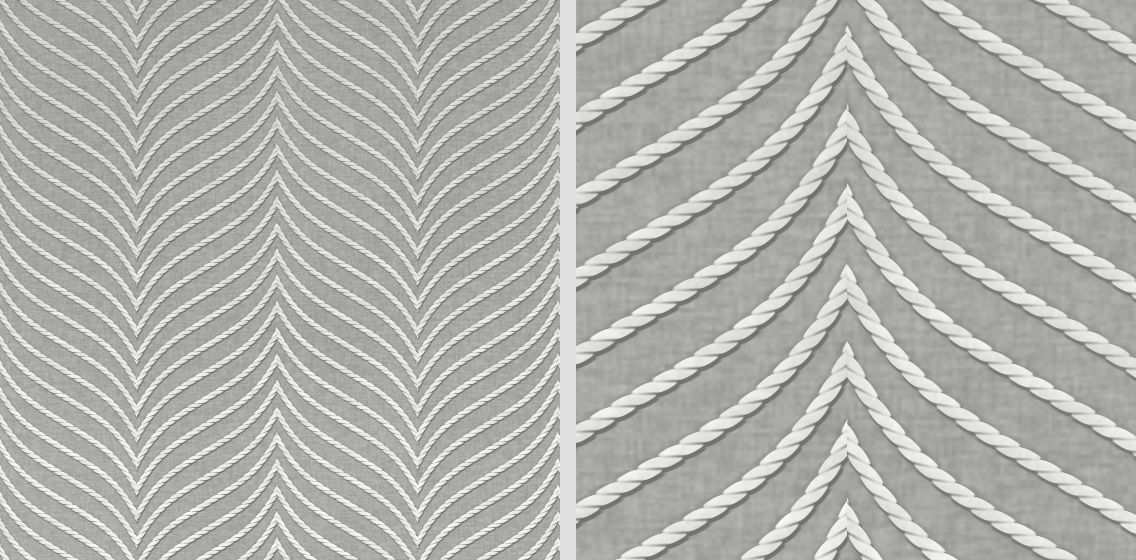
Left: the whole. Right: its middle third, enlarged.
Write a WebGL 1 fragment shader that draws this pattern.

```glsl
precision highp float;

uniform vec2 u_resolution;

// Layout, in canvas widths
const float PERIOD = 0.5013;       // peak to peak
const float PEAK_X = 0.4948;
const float SPACING = 0.046875;    // between stacked cords
const float BASE_Y = 0.0078;
const float LINEAR_RISE = 0.0755;  // straight part of the sweep
const float BEND_RISE = 0.0417;    // extra rise towards the tips

// Cord
const float HALF_WIDTH = 0.0047;
const float LINK_LENGTH = 0.0145;
const float TWIST = 0.55;
const vec2 SHADOW_SHIFT = vec2(0.0010, -0.0023);

// Colours
const vec3 CLOTH = vec3(0.655, 0.657, 0.642);
const vec3 SHADOW = vec3(0.42, 0.42, 0.41);
const vec3 CORD_TOP = vec3(0.84, 0.84, 0.83);
const vec3 CORD_BOTTOM = vec3(0.93, 0.93, 0.92);
const float WEAVE_CONTRAST = 0.15;

struct Cord {
  float dist;    // signed distance to the scalloped edge
  float across;  // -1 lower edge, 1 upper edge
  float lobe;    // 0 mid link, 1 at the seam
  float tone;    // random value per link
  float rising;  // 1 where the cord climbs to the right
};

float hash(vec2 p) {
  vec3 q = fract(vec3(p.xyx) * 0.1031);
  q += dot(q, q.yzx + 33.33);
  return fract((q.x + q.y) * q.z);
}

float noise(vec2 p) {
  vec2 i = floor(p);
  vec2 f = fract(p);
  f = f * f * (3.0 - 2.0 * f);
  return mix(mix(hash(i), hash(i + vec2(1.0, 0.0)), f.x),
             mix(hash(i + vec2(0.0, 1.0)), hash(i + vec2(1.0, 1.0)), f.x), f.y);
}

Cord cordAt(vec2 p) {
  // Mirror around each peak: t runs from -1 in the valley to 1 at the peak
  float column = (p.x - PEAK_X) / PERIOD + 0.5;
  float fold = fract(column) - 0.5;
  float t = 1.0 - 4.0 * abs(fold);
  float cube = abs(t * t * t);
  float quarter = PERIOD * 0.25;

  // Sweep of the cord and its local steepness
  float rise = t * (LINEAR_RISE + BEND_RISE * cube);
  float slope = (LINEAR_RISE + 4.0 * BEND_RISE * cube) / quarter;
  float stretch = sqrt(1.0 + slope * slope);

  float row = (p.y - BASE_Y - rise) / SPACING;
  float rowId = floor(row + 0.5);
  float offsetY = (row - rowId) * SPACING;

  // Coordinates along and across the cord, with approximate arc length
  float along = quarter * t * (1.17 + 0.25 * cube) + offsetY * slope / stretch;
  float across = offsetY / (stretch * HALF_WIDTH);
  float side = step(fold, 0.0);
  vec2 cordId = vec2(floor(column) * 2.0 + side, rowId) + 40.0;
  float link = along / LINK_LENGTH + TWIST * across + hash(cordId);

  Cord c;
  c.lobe = abs(2.0 * fract(link) - 1.0);
  c.across = across;
  c.dist = HALF_WIDTH * (abs(across) - 1.08 + 0.34 * c.lobe * c.lobe * c.lobe);
  c.tone = hash(cordId * 7.0 + floor(link));
  c.rising = side;
  return c;
}

vec3 clothColour(vec2 p) {
  float weft = noise(p * vec2(85.0, 390.0));
  float warp = noise(p * vec2(390.0, 85.0) + 57.0);
  float grain = noise(p * 380.0 + 19.0);
  float weave = 0.4 * weft + 0.3 * warp + 0.3 * grain - 0.5;
  float patches = noise(p * 5.0 + 11.0) - 0.5;
  return CLOTH + WEAVE_CONTRAST * weave + 0.02 * patches - 0.025 * (p.y - 0.5);
}

void main() {
  vec2 p = gl_FragCoord.xy / u_resolution;
  float soft = 0.8 / u_resolution.y;

  Cord cord = cordAt(p);
  Cord caster = cordAt(p - SHADOW_SHIFT);

  // Cloth with a faint groove and a cast shadow beside the cord
  vec3 colour = clothColour(p);
  colour *= 1.0 - 0.10 * (1.0 - smoothstep(0.0, 0.004, cord.dist));
  float shade = 1.0 - smoothstep(-soft, soft + 0.0006, caster.dist);
  colour = mix(colour, SHADOW, shade * mix(0.65, 0.85, cord.rising));

  // Raised links, darker at the lower seams
  vec3 thread = mix(CORD_BOTTOM, CORD_TOP, smoothstep(0.1, 1.0, p.y));
  thread += 0.05 * (cord.tone - 0.5) + 0.03 * cord.across;
  thread += 0.04 * (noise(p * 380.0) - 0.5);
  float lower = 1.0 - smoothstep(-0.8, 0.6, cord.across);
  float seam = smoothstep(0.6, 1.0, cord.lobe) * (0.15 + 0.6 * lower);
  thread = mix(thread, SHADOW, seam * mix(0.75, 1.0, cord.rising));

  float cover = 1.0 - smoothstep(-soft, soft, cord.dist);
  gl_FragColor = vec4(mix(colour, thread, cover), 1.0);
}
```
